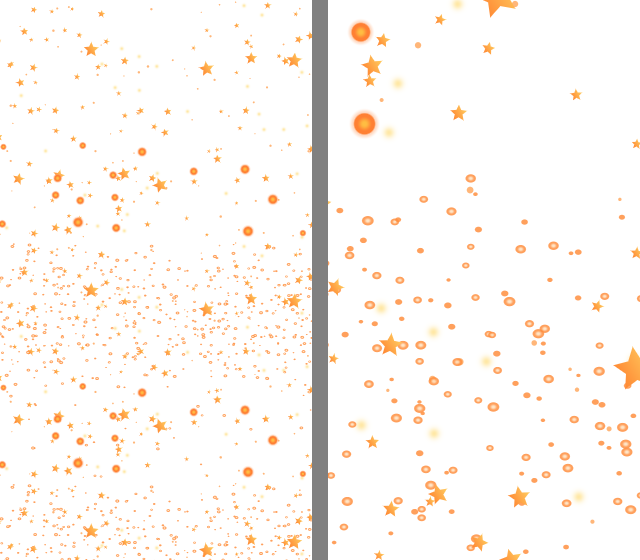
Left: the whole. Right: its middle third, enlarged.
Reproduce this pattern procedurally as a Shadertoy shader.

```glsl
// Orange stars, glowing discs and tiny rings scattered over white, repeating down the canvas.

vec4 hash4(vec2 id, float seed) {
    vec4 h = fract(vec4(id.xyx, seed) * vec4(0.1031, 0.1030, 0.0973, 0.1099));
    h += dot(h, h.wzxy + 33.33);
    return fract((h.xxyz + h.yzzw) * h.zywx);
}

// Offset to the one grain of this cell; the jitter keeps its radius inside the cell.
vec2 scatter(vec2 q, float cells, float radius, float seed, out vec4 rnd, out vec2 id) {
    id = floor(q * cells);
    rnd = hash4(id + 7.0, seed);
    vec2 jitter = (rnd.xy - 0.5) * max(0.0, 1.0 - 2.0 * radius * cells);
    return (fract(q * cells) - 0.5 - jitter) / cells * vec2(1, -1);
}

// Signed distance to a five-pointed star with one tip up.
float star(vec2 p, float radius) {
    float sector = 1.2566371;
    float a = abs(mod(atan(p.x, p.y) + 0.5 * sector, sector) - 0.5 * sector);
    vec2 inner = 0.48 * radius * vec2(cos(0.5 * sector), sin(0.5 * sector));
    vec2 normal = normalize(vec2(inner.y, radius - inner.x));
    return dot(length(p) * vec2(cos(a), sin(a)) - vec2(radius, 0), normal);
}

float fill(float d, float px) {
    return clamp(0.5 - d / px, 0.0, 1.0);
}

void mainImage(out vec4 fragColor, in vec2 fragCoord) {
    vec2 p = fragCoord / iResolution.y;
    float depth = (1.0 - p.y) / 0.43;               // tiles counted from the top
    vec2 q = vec2(p.x / 0.43 + 0.04, fract(depth));
    float px = 1.0 / (0.43 * iResolution.y);
    vec3 col = vec3(1);
    vec4 rnd;
    vec2 id;

    // Pale yellow glints
    vec2 d = scatter(q, 12.0, 0.014, 3.0, rnd, id);
    float glint = exp(-dot(d, d) / 0.00005) * step(rnd.z, 0.16);
    col = mix(col, vec3(1.0, 0.87, 0.5), 0.7 * glint);

    // Fine orange specks
    d = scatter(q, 17.0, 0.006, 11.0, rnd, id);
    float speck = fill(length(d) - mix(0.002, 0.005, rnd.w), px);
    col = mix(col, vec3(1.0, 0.62, 0.3), 0.75 * speck * step(rnd.z, 0.22));

    // Dense bands of small rings and dust, from the second tile down
    for (int i = 0; i < 3; i++) {
        float cells = 19.0 + 5.0 * float(i);
        d = scatter(q, cells, 0.009, 21.0 + 9.0 * float(i), rnd, id);
        float row = (id.y + 0.5) / cells;
        float band = smoothstep(-0.1, 0.25, row) * (1.0 - smoothstep(0.4, 0.65, row));
        float present = step(rnd.z, 0.03 + 0.42 * band) * step(1.0, depth);
        float radius = mix(0.0025, 0.0072, rnd.w);
        float dist = length(d * vec2(0.88, 1.1));
        float disc = fill(dist - radius, px) * present;
        float hollow = smoothstep(0.75, 0.1, dist / radius) * step(0.0045, radius);
        vec3 ringColor = mix(vec3(1.0, 0.56, 0.25), vec3(1.0, 0.88, 0.74), hollow);
        col = mix(col, ringColor, 0.85 * disc);
    }

    // Stars in three sizes, lit from the right
    for (int i = 0; i < 3; i++) {
        float cells = 14.0 - 4.0 * float(i);
        float size = i == 0 ? 0.011 : i == 1 ? 0.018 : 0.037;
        float share = i == 0 ? 0.17 : i == 1 ? 0.27 : 0.42;
        d = scatter(q, cells, size, 51.0 + 13.0 * float(i), rnd, id);
        if (i == 2) share *= step(abs(mod(id.y, 3.0) - 1.0), 0.5);
        float radius = size * mix(0.62, 1.0, rnd.w);
        float turn = (rnd.x - 0.5) * 0.7;
        vec2 s = mat2(cos(turn), sin(turn), -sin(turn), cos(turn)) * d;
        float light = 0.5 + dot(d, vec2(0.5, 0.3)) / radius;
        vec3 starColor = mix(vec3(1.0, 0.53, 0.2), vec3(1.0, 0.78, 0.36), clamp(light, 0.0, 1.0));
        col = mix(col, starColor, fill(star(s, radius), px) * step(rnd.z, share));
    }

    // Glowing discs in the lower part of each tile
    d = scatter(q, 9.0, 0.03, 97.0, rnd, id);
    float present = step(rnd.z, 0.3) * step(4.5, id.y);
    float radius = mix(0.011, 0.021, rnd.w);
    float dist = length(d) / radius;
    float halo = 0.5 * smoothstep(1.4, 0.9, dist);
    float core = fill(length(d) - radius * 0.92, 1.5 * px);
    vec3 discColor = mix(vec3(1.0, 0.74, 0.26), vec3(1.0, 0.5, 0.2), smoothstep(0.1, 0.7, dist));
    col = mix(col, vec3(1.0, 0.68, 0.48), halo * present);
    col = mix(col, discColor, core * present);

    fragColor = vec4(col, 1);
}
```
